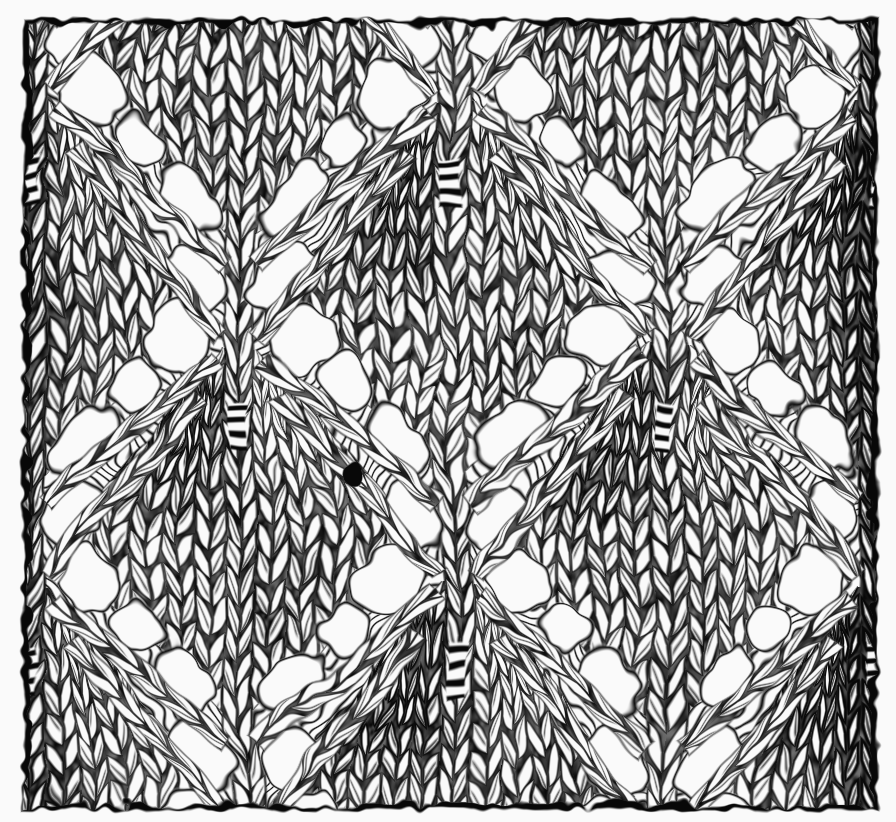
Reproduce this pattern procedurally as a Shadertoy shader.

```glsl
#define UNITS 768.0               // design units across the canvas
#define PITCH vec2(363.0, 415.0)  // spacing of leaves in one set
#define ORIGIN vec2(207.0, 295.0) // top of one leaf, measured from upper left
#define WALE 27.0                 // width of one stitch column
#define ROWS 16.0                 // stitch rows per vertical repeat
#define LINE 1.0                  // outline weight
#define SOFT 1.35                 // edge softness
#define WOBBLE vec2(5.0, 13.0)    // fine and broad unevenness
#define CLOTH vec4(20.0, 16.0, 752.0, 694.0)
#define BLOT vec2(302.0, 407.0)
#define PAPER vec3(0.98)
#define INK vec3(0.03)

float hash(vec2 p) {
    return fract(sin(dot(p, vec2(12.9898, 78.233))) * 43758.5453);
}

float noise(vec2 p) {
    vec2 i = floor(p), f = fract(p);
    f = f * f * (3.0 - 2.0 * f);
    return mix(mix(hash(i), hash(i + vec2(1, 0)), f.x),
               mix(hash(i + vec2(0, 1)), hash(i + vec2(1, 1)), f.x), f.y);
}

vec2 drift(vec2 p) { return vec2(noise(p), noise(p + 70.0)) - 0.5; }

float inside(float d) { return 1.0 - smoothstep(-SOFT, SOFT, d); }

// Ink of V-shaped stitches; uv counts columns and rows, y runs downward
float knit(vec2 uv, float line) {
    float wale = floor(uv.x), across = fract(uv.x) - 0.5;
    float arm = (abs(across) - 0.25) * WALE;
    float side = step(0.0, across);
    uv.y += hash(vec2(wale, 3.0)) + 0.25 * side * hash(vec2(wale, 8.0));
    float ink = 0.55 + 0.45 * noise(uv * vec2(7.0, 4.0));
    for (int j = -1; j <= 1; j++) {
        float row = floor(uv.y) + float(j);
        float h = hash(vec2(wale * 2.0 + side, row));
        float k = fract(h * 17.0);
        vec2 q = vec2(arm, (uv.y - row - 0.5) * PITCH.y / ROWS + (h - 0.5) * 5.0);
        vec2 axis = normalize(vec2(0.30 + 0.12 * k, -0.93));
        float s = dot(q, axis) / (17.0 + 2.5 * k);
        float n = q.x * -axis.y + q.y * axis.x;
        float d = abs(n) - (4.9 + 1.2 * h) * (1.0 - abs(s * s * s));
        d = max(d, abs(arm) - 6.4);
        // Strand marks within the stitch
        float mark = abs(n - (k - 0.5) * 5.0 - s) - 0.3 - 0.3 * line * (1.0 - s);
        float streak = inside(mark) * (1.0 - smoothstep(0.4, 0.9, abs(s + k - 0.5)))
                     * step(0.3, fract(h * 7.0));
        float fill = max(1.0 - inside(d + line), 0.75 * streak);
        ink = mix(ink, fill, inside(d));
    }
    return ink;
}

// Slanted row of stitches from a to b, laid over the ink below
float chain(float ink, vec2 p, vec2 a, vec2 b, vec2 seed) {
    vec2 dir = normalize(b - a), r = p - a;
    float s = dot(r, dir), n = r.x * dir.y - r.y * dir.x;
    float reach = 0.5 * length(b - a);
    float d = max(abs(n) - 8.5, abs(s - reach) - reach);
    float stitches = knit(vec2(n / 18.0 + 0.5, s / 36.0) + seed, LINE * 0.8);
    return mix(ink, max(stitches, inside(abs(d) - 0.8)), inside(d));
}

// Leaf body, spreading from its top and tapering into a stem
float leaf(float ink, vec2 p, vec2 cell, float line) {
    float x = abs(p.x);
    float width = max(14.0, min(16.0 + 0.8 * p.y, 334.0 - p.y));
    float fan = mix(0.38, 1.0, smoothstep(-10.0, 175.0, p.y));
    float u = p.x * mix(1.0, 1.0 / fan, smoothstep(10.0, 60.0, x));
    vec2 uv = vec2(u / WALE + 0.5, (p.y + 0.2 * x) * ROWS / PITCH.y);
    float shade = smoothstep(-25.0, 45.0, -p.x) * smoothstep(10.0, 40.0, p.y)
                * (1.0 - smoothstep(70.0, 190.0, p.y));
    float stitches = knit(uv + cell * vec2(40.0, ROWS), line + 1.7 * shade);
    float rungs = inside(2.5 - abs(fract(p.y / 12.0) - 0.5) * 12.0);
    float ladder = inside(max(x - 8.0, abs(p.y - 70.0) - 21.0));
    stitches = mix(stitches, 1.0 - rungs, ladder);
    float d = x - width;
    return mix(ink, max(stitches, inside(abs(d) - 0.9)), inside(d));
}

// Eyelets along the lower edge and stem: centre, then radii along and across
float eyelets(float ink, vec2 p, vec2 cell) {
    vec4 holes[4] = vec4[4](vec4(128, 203, 28, 25), vec4(90, 243, 23, 18),
                            vec4(47, 291, 33, 19), vec4(39, 357, 30, 23));
    for (int i = 0; i < 4; i++) {
        vec2 r = vec2(abs(p.x), p.y) - holes[i].xy;
        vec2 seed = cell + vec2(float(i), step(0.0, p.x) * 9.0);
        float size = 0.92 + 0.16 * hash(seed);
        vec2 q = vec2(dot(r, vec2(-0.64, 0.77)), dot(r, vec2(0.77, 0.64)));
        q = abs(q / (holes[i].zw * size));
        float d = (pow(dot(q * q, q), 1.0 / 3.0) - 1.0) * holes[i].w;
        d += 7.0 * (noise(r / 13.0 + seed * 5.0) - 0.5);
        ink = mix(ink, inside(abs(d) - 1.0), inside(d - 1.0));
    }
    return ink;
}

void mainImage(out vec4 fragColor, in vec2 fragCoord) {
    vec2 canvas = vec2(fragCoord.x, iResolution.y - fragCoord.y) * UNITS / iResolution.x;
    vec2 p = canvas + WOBBLE.x * drift(canvas / 19.0) + WOBBLE.y * drift(canvas / 75.0);

    // Two half-drop sets of leaves
    vec2 local[2], cell[2];
    for (int i = 0; i < 2; i++) {
        vec2 q = p - ORIGIN - float(i) * 0.5 * PITCH;
        cell[i] = floor(q / PITCH + vec2(0.5, 0.0));
        local[i] = q - cell[i] * PITCH;
        cell[i] += float(i) * 11.0;
    }

    // Loose yarn behind the eyelets
    float yarn = dot(vec2(abs(local[0].x), p.y), vec2(0.77, 0.64)) / 9.0;
    float ink = inside(abs(fract(yarn + 2.0 * noise(p / 18.0)) - 0.5) * 9.0 - 1.0);

    float line = LINE * (0.6 + 0.9 * noise(canvas / 45.0));
    line += 2.2 * smoothstep(700.0, 750.0, canvas.x) + 0.9 * (1.0 - smoothstep(20.0, 75.0, canvas.x));
    for (int i = 0; i < 2; i++) ink = leaf(ink, local[i], cell[i], line);
    for (int i = 0; i < 2; i++) ink = eyelets(ink, local[i], cell[i]);
    for (int i = 0; i < 2; i++) {
        vec2 q = vec2(abs(local[i].x), local[i].y);
        vec2 seed = cell[i] * vec2(13.0, 17.0) + vec2(step(0.0, local[i].x) * 5.0, 0.0);
        ink = chain(ink, q, vec2(20, 10), vec2(168, 138), seed);
        ink = chain(ink, q, vec2(35, 45), vec2(165, 200), seed + 3.0);
    }

    // Blot and ragged, inky border
    float rough = noise(canvas / 9.0);
    ink = max(ink, inside(length(canvas - BLOT) - 6.0 - 8.0 * rough));
    vec2 border = min(canvas - CLOTH.xy, CLOTH.zw - canvas);
    float depth = min(border.x, border.y) + 6.0 * (rough - 0.5);
    ink = max(ink, inside(depth - 9.0 * noise(canvas / 12.0 + 30.0)));
    ink *= inside(-depth);

    fragColor = vec4(mix(PAPER, INK, ink), 1.0);
}
```
